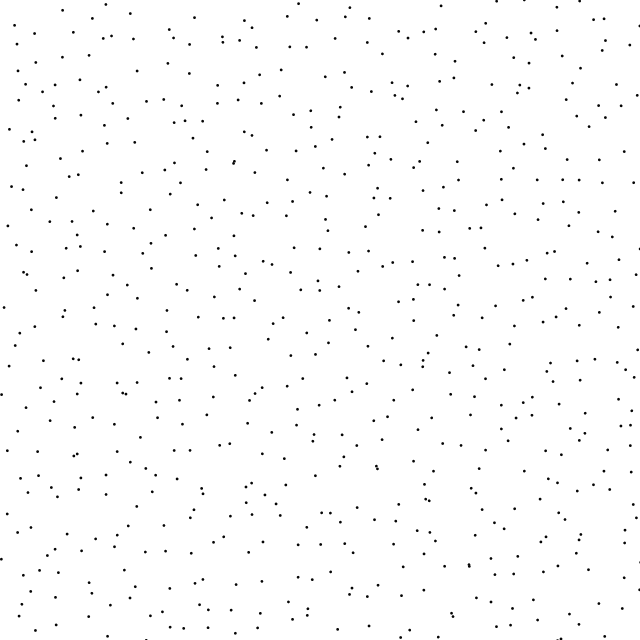
Reproduce this texture procedurally as a Shadertoy shader.

```glsl
const vec3 PAPER = vec3(1.0);
const vec3 INK = vec3(0.02);
const float CELLS = 25.5;          // grid cells across the canvas
const float DOT_RADIUS = 0.0021;   // in canvas heights

// Two independent random values in 0..1 per cell
vec2 hash22(vec2 p) {
    vec3 q = fract(p.xyx * vec3(0.1031, 0.1030, 0.0973));
    q += dot(q, q.yzx + 33.33);
    return fract((q.xx + q.yz) * q.zy);
}

// Distance to the nearest of the points scattered one per cell
float nearestPoint(vec2 uv, float cells) {
    vec2 p = uv * cells;
    vec2 cell = floor(p);
    float nearest = 4.0;
    for (int y = -1; y <= 1; y++) {
        for (int x = -1; x <= 1; x++) {
            vec2 neighbour = cell + vec2(x, y);
            vec2 point = neighbour + hash22(neighbour + 17.0);
            nearest = min(nearest, distance(p, point));
        }
    }
    return nearest / cells;
}

// Antialiased coverage of a shape from its signed distance
float coverage(float dist, float pixel) {
    return clamp(0.5 - dist / pixel, 0.0, 1.0);
}

void mainImage(out vec4 fragColor, in vec2 fragCoord) {
    float pixel = 1.0 / iResolution.y;
    vec2 uv = fragCoord * pixel;

    float dots = coverage(nearestPoint(uv, CELLS) - DOT_RADIUS, pixel);
    fragColor = vec4(mix(PAPER, INK, dots), 1.0);
}
```
